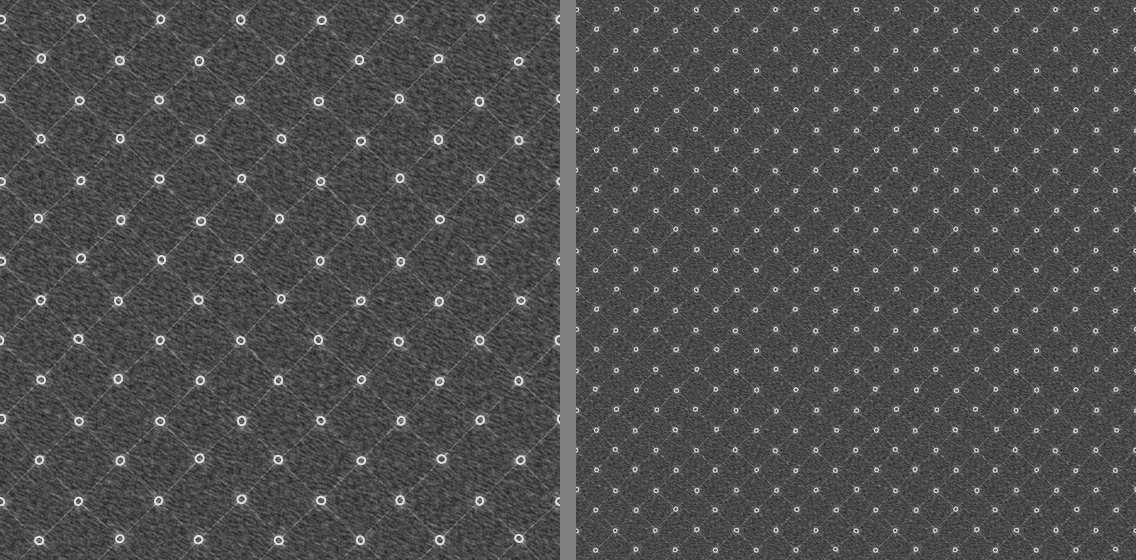
Left: one tile. Right: repeated 2 by 2.
Give the GLSL for this pattern, as a WebGL 1 fragment shader.

```glsl
precision highp float;

// Dark felt quilted by thin diagonal threads that cross at small bright eyelets.
// Eyelets sit on the integer nodes of a 45 degree lattice with a hashed jitter;
// the felt is stretched gradient noise, wrapped so that the canvas tiles.

uniform vec2 u_resolution;

const float REPEATS = 7.0;
const float TAU = 6.2831853;
const float RING_RADIUS = 0.047;
const float RING_HALF_WIDTH = 0.011;
const float THREAD_HALF_WIDTH = 0.003;
const float JITTER = 0.022;
const vec2 ORIGIN = vec2(0.0, 0.75);

vec2 hash2(vec2 p) {
  vec3 q = fract(p.xyx * vec3(0.1031, 0.1030, 0.0973));
  q += dot(q, q.yzx + 33.33);
  return fract((q.xx + q.yz) * q.zy);
}

float cornerGradient(vec2 cell, vec2 offset, vec2 local, vec2 period) {
  vec2 wrapped = floor(mod(cell + offset + 0.5, period));
  float angle = TAU * hash2(wrapped + period * 0.37).x;
  return dot(vec2(cos(angle), sin(angle)), local - offset);
}

// Gradient noise repeating after a whole number of cells.
float gradientNoise(vec2 p, vec2 period) {
  vec2 cell = floor(p);
  vec2 f = p - cell;
  vec2 w = f * f * f * (f * (f * 6.0 - 15.0) + 10.0);
  float a = cornerGradient(cell, vec2(0.0, 0.0), f, period);
  float b = cornerGradient(cell, vec2(1.0, 0.0), f, period);
  float c = cornerGradient(cell, vec2(0.0, 1.0), f, period);
  float d = cornerGradient(cell, vec2(1.0, 1.0), f, period);
  return mix(mix(a, b, w.x), mix(c, d, w.x), w.y);
}

// Integer rotation keeps the slanted streaks periodic over one unit.
float slantedNoise(vec2 p, vec2 frequency) {
  vec2 q = vec2(2.0 * p.x - p.y, p.x + 2.0 * p.y);
  return gradientNoise(q * frequency, frequency);
}

// Lattice node (u, v) to its doubled cell position, wrapped over the canvas.
vec2 nodeId(vec2 node) {
  vec2 doubled = vec2(node.x + node.y, node.x - node.y);
  return floor(mod(doubled + 0.5, 2.0 * REPEATS));
}

vec2 nodePosition(vec2 node) {
  vec2 base = 0.5 * vec2(node.x + node.y, node.x - node.y);
  return base + JITTER * (2.0 * hash2(nodeId(node) + 5.0) - 1.0);
}

float stroke(float dist, float halfWidth, float pixel) {
  return 1.0 - smoothstep(max(halfWidth - 0.5 * pixel, 0.0), halfWidth + 0.7 * pixel, dist);
}

// Distance to a slightly bowed thread from a node to its neighbour.
float threadDistance(vec2 p, vec2 node, vec2 axis) {
  vec2 start = nodePosition(node);
  vec2 span = nodePosition(node + axis) - start;
  float t = clamp(dot(p - start, span) / dot(span, span), 0.0, 1.0);
  float bow = 0.03 * (hash2(nodeId(node) + 31.0 * axis).x - 0.5) * sin(0.5 * TAU * t);
  return length(p - start - span * t - bow * vec2(-span.y, span.x));
}

float threads(vec2 p, vec2 node, float pixel) {
  float cover = 0.0;
  for (int k = 0; k < 4; k++) {
    float i = float(k);
    float side = mod(i, 2.0);
    vec2 axis = vec2(1.0 - side, side);
    vec2 start = node - axis * step(1.5, i);
    float strength = mix(1.0, 0.8, side);
    cover = max(cover, strength * stroke(threadDistance(p, start, axis), THREAD_HALF_WIDTH, pixel));
  }
  return cover;
}

// x: ring coverage, y: ragged glow around it.
vec2 eyelet(vec2 p, vec2 node, float pixel) {
  vec2 d = p - nodePosition(node);
  vec2 seed = hash2(nodeId(node) + 71.0);
  float angle = atan(d.y, d.x);
  float radius = RING_RADIUS * (0.94 + 0.14 * seed.x + 0.06 * sin(2.0 * angle + TAU * seed.y));
  float edge = length(d) - radius;
  float rays = 0.7 + 0.2 * sin(3.0 * angle + TAU * seed.x) + 0.15 * sin(7.0 * angle + TAU * seed.y);
  float glow = rays * exp(-abs(edge) / mix(0.016, 0.036, step(0.0, edge)));
  return vec2(stroke(abs(edge), RING_HALF_WIDTH, pixel), glow);
}

float felt(vec2 uv, vec2 p, float fibre) {
  float grain = gradientNoise(uv * 230.0, vec2(230.0));
  float warp = gradientNoise(p * 3.0, vec2(3.0));
  float wisp = smoothstep(0.12, 0.5, slantedNoise(p + 0.06 * warp, vec2(2.0, 5.0)));
  return 0.277 + 0.17 * fibre + 0.12 * grain + wisp * (0.05 + 0.16 * max(fibre, 0.0));
}

void main() {
  vec2 uv = gl_FragCoord.xy / u_resolution;
  vec2 cell = uv * REPEATS;
  vec2 p = cell - ORIGIN;
  float pixel = REPEATS / min(u_resolution.x, u_resolution.y);
  vec2 node = floor(vec2(p.x + p.y, p.x - p.y) + 0.5);

  // Felt, then threads, glow and eyelets on top.
  float fibre = slantedNoise(uv, vec2(34.0, 104.0));
  float tone = felt(uv, cell, fibre);
  tone += threads(p, node, pixel) * (0.17 + 0.12 * fibre);
  vec2 ring = eyelet(p, node, pixel);
  tone += ring.y * (0.3 + 0.2 * fibre);
  tone = mix(tone, 0.88, ring.x);
  gl_FragColor = vec4(vec3(clamp(tone, 0.0, 1.0)), 1.0);
}
```
